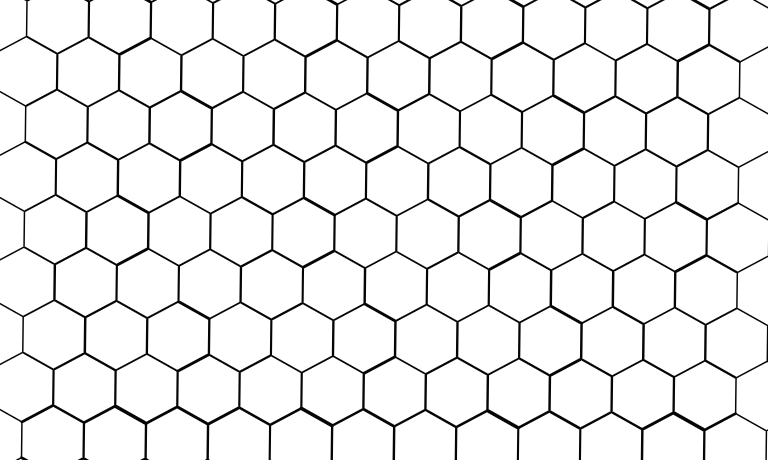
This pattern is drawn by a WebGL 2 fragment shader. Its source:

```glsl
#version 300 es
precision highp float;
// Black outlined honeycomb on white, slightly tilted, about twelve cells across.
// Each lattice vertex owns one upright and two slanted strokes, drawn as
// segment distances, with line weights that vary in a 3 by 4 cell rhythm.

uniform vec2 u_resolution;
out vec4 outColor;

const float CELLS_ACROSS = 12.377;
const float ROW = 0.8485;       // row spacing, in cell widths
const float UPRIGHT = 0.575;    // length of the upright edges
const float RISE = ROW - UPRIGHT;

float hash(vec2 p) {
  return fract(sin(dot(p, vec2(127.1, 311.7))) * 43758.5453);
}

float segmentDistance(vec2 p, vec2 a, vec2 b) {
  vec2 ab = b - a;
  return length(p - a - ab * clamp(dot(p - a, ab) / dot(ab, ab), 0.0, 1.0));
}

// Ink coverage of one stroke; strokes on the outer sides are thinner
float stroke(vec2 p, vec2 a, vec2 b, float width, float pixel) {
  float middle = 0.5 * (a.x + b.x);
  if (middle < 0.1 || middle > 11.4) width = 0.024;
  return clamp(0.5 + (0.5 * width - segmentDistance(p, a, b)) / pixel, 0.0, 1.0);
}

void main() {
  // Cell units measured from the top left, then a small rotation
  float pixel = CELLS_ACROSS / u_resolution.x;
  vec2 d = vec2(gl_FragCoord.x, u_resolution.y - gl_FragCoord.y) * pixel - vec2(0.435, 0.013);
  vec2 p = vec2(d.x + 0.012 * d.y, d.y - 0.012 * d.x);

  float baseRow = floor((p.y + RISE) / ROW);
  float ink = 0.0;
  for (int j = -1; j <= 1; j++) {
    float row = baseRow + float(j);
    float odd = mod(row, 2.0);
    float baseColumn = floor(p.x - 0.5 * odd + 0.5);
    for (int i = -1; i <= 1; i++) {
      float column = baseColumn + float(i);
      vec2 id = vec2(column, row);
      vec2 vertex = vec2(column + 0.5 * odd, row * ROW);

      // Every third slant is heavy, alternating side by row; the last row is heavier
      float heavy = 1.0 - step(0.5, mod(column - 2.0 + mod(row, 4.0), 3.0));
      float seam = 0.010 * step(7.5, row);
      float leftWidth = mix(0.027 + 0.011 * hash(id + 3.1), 0.047, heavy * (1.0 - odd)) + seam;
      float rightWidth = mix(0.027 + 0.011 * hash(id + 7.7), 0.047, heavy * odd) + seam;
      float uprightWidth = 0.034 + 0.006 * hash(id);

      ink = max(ink, stroke(p, vertex, vertex + vec2(0.0, UPRIGHT), uprightWidth, pixel));
      ink = max(ink, stroke(p, vertex, vertex + vec2(-0.5, -RISE), leftWidth, pixel));
      ink = max(ink, stroke(p, vertex, vertex + vec2(0.5, -RISE), rightWidth, pixel));
    }
  }
  outColor = vec4(mix(vec3(1.0), vec3(0.02), ink), 1.0);
}
```
